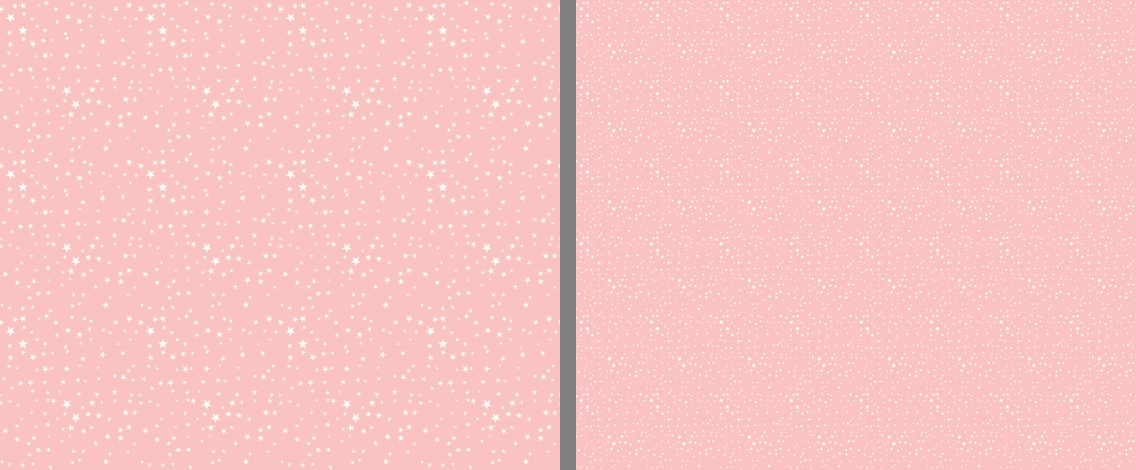
Left, the tile; right, the same tile 2 across and 2 down.
This pattern is drawn by a WebGL 1 fragment shader. Its source:

```glsl
precision highp float;
// Small white five-pointed stars strewn over soft pink.
// A wrapping jittered grid holds one star per cell; slow sines gather the
// larger stars into loose drifts. The block repeats 4 by 3 on the canvas.

uniform vec2 u_resolution;

const float TAU = 6.2831853;
const vec2 REPEATS = vec2(4.0, 3.0);   // blocks across the canvas
const vec2 CELLS = vec2(12.0, 13.0);   // cells in one block

const vec3 PINK = vec3(0.980, 0.760, 0.758);
const vec3 DUSTY_PINK = vec3(0.963, 0.768, 0.760);
const vec3 STAR_WHITE = vec3(1.0, 0.985, 0.975);

// Radii as shares of the canvas width
const float DOT_RADIUS = 0.0022;
const float STAR_RADIUS = 0.0063;
const float BIG_RADIUS = 0.0086;
const float INNER_RATIO = 0.45;
const float HALO = 0.003;

vec2 hash2(vec2 p) {
  vec3 q = fract(p.xyx * vec3(0.1031, 0.1030, 0.0973));
  q += dot(q, q.yzx + 33.33);
  return fract((q.xx + q.yz) * q.zy);
}

// Slow variation over a block, wrapping on both axes
float drift(vec2 t) {
  return 0.5 * sin(TAU * (t.x + t.y) + 1.0)
       + 0.5 * sin(TAU * (t.x - 2.0 * t.y) + 2.5);
}

// Signed distance to the edge lines of a five-pointed star
float starDistance(vec2 p, float radius, float turn) {
  float sector = TAU / 5.0;
  float angle = abs(mod(atan(p.y, p.x + 1e-7) + turn, sector) - 0.5 * sector);
  vec2 folded = length(p) * vec2(cos(angle), sin(angle));
  vec2 tip = vec2(radius, 0.0);
  vec2 notch = INNER_RATIO * radius * vec2(cos(0.5 * sector), sin(0.5 * sector));
  vec2 edge = notch - tip;
  return dot(folded - tip, normalize(vec2(edge.y, -edge.x)));
}

float starRadius(float pick, float density) {
  float size = clamp(pick + 0.15 * density, 0.0, 1.0);
  float radius = mix(DOT_RADIUS, STAR_RADIUS, pow(size, 1.15));
  return mix(radius, BIG_RADIUS, step(0.96, size) * step(0.9, pick));
}

// Returns star coverage in x and halo coverage in y for one cell
vec2 cellStar(vec2 grid, vec2 cell, vec2 cellSize, float soft) {
  vec2 id = mod(cell, CELLS);
  vec2 place = hash2(id + 7.3);
  vec2 look = hash2(id + 41.7);
  vec2 extra = hash2(id + 83.1);
  float radius = starRadius(look.x, drift(id / CELLS));

  // Larger stars wander less, so neighbours stay apart
  vec2 jitter = max(0.5 * cellSize - 0.85 * radius, 0.0) * (2.0 * place - 1.0);
  vec2 p = (grid - cell - 0.5) * cellSize - jitter;

  float star = 1.0 - smoothstep(-soft, soft, starDistance(p, radius, look.y * TAU));
  float halo = 1.0 - smoothstep(radius + 0.6 * HALO, radius + 1.4 * HALO, length(p));
  return vec2(star, halo) * step(0.19, extra.x);
}

void main() {
  vec2 canvas = gl_FragCoord.xy / u_resolution;
  vec2 grid = canvas * REPEATS * CELLS;
  vec2 cellSize = vec2(1.0, u_resolution.y / u_resolution.x) / (REPEATS * CELLS);
  float soft = 0.8 / u_resolution.x;

  // Nearby cells; each row slides sideways to hide the columns
  vec2 cover = vec2(0.0);
  for (int j = -1; j <= 1; j++) {
    float row = floor(grid.y) + float(j);
    float slide = hash2(vec2(mod(row, CELLS.y), 19.0)).x;
    vec2 slid = vec2(grid.x + slide, grid.y);
    for (int i = -1; i <= 1; i++) {
      vec2 cell = vec2(floor(slid.x) + float(i), row);
      cover = max(cover, cellStar(slid, cell, cellSize, soft));
    }
  }

  vec3 ground = mix(PINK, DUSTY_PINK, cover.y);
  gl_FragColor = vec4(mix(ground, STAR_WHITE, cover.x), 1.0);
}
```
